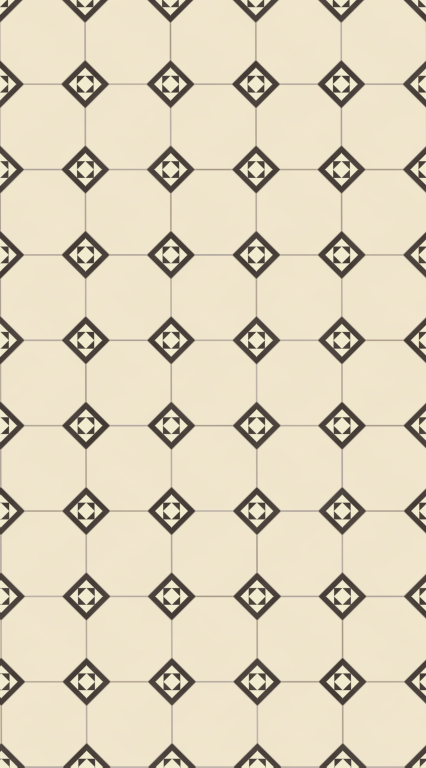
Write a WebGL 1 fragment shader that draws this pattern.

```glsl
precision mediump float;
// Cream octagon floor tiles with dark diamond insets and thin grout seams.

uniform vec2 u_resolution;

// Layout, in tile pitches unless noted
const float TILES_ACROSS = 4.99;
const float ORIGIN_Y = 0.010;
const float ORIGIN_X_BOTTOM = 0.016;  // columns lean slightly
const float ORIGIN_X_TOP = -0.004;

// Inset sizes: diamonds by half diagonal, square by half side
const float RIM_RADIUS = 0.291;
const float BAND_RADIUS = 0.279;
const float FIELD_RADIUS = 0.193;
const float SQUARE_RADIUS = 0.098;
const float CORE_RADIUS = 0.100;
const float SEAM_HALF_WIDTH = 0.009;

const vec3 TILE_COLOR = vec3(0.940, 0.900, 0.800);
const vec3 INLAY_COLOR = vec3(0.945, 0.920, 0.810);
const vec3 DARK_COLOR = vec3(0.285, 0.250, 0.228);
const vec3 RIM_COLOR = vec3(0.770, 0.730, 0.660);
const vec3 SEAM_WARM = vec3(0.640, 0.580, 0.500);
const vec3 SEAM_COOL = vec3(0.680, 0.640, 0.630);

float hash(vec2 p) {
  return fract(sin(dot(p, vec2(12.99, 78.23))) * 437.58);
}

// Signed distance to a diamond
float diamond(vec2 p, float radius) {
  return (abs(p.x) + abs(p.y) - radius) * 0.7071;
}

// Signed distance bound to a square
float square(vec2 p, float radius) {
  return max(abs(p.x), abs(p.y)) - radius;
}

float cover(float dist, float pixel) {
  return smoothstep(0.75 * pixel, -0.75 * pixel, dist);
}

// Low-contrast mottling from layered sines, about -1 to 1
float mottle(vec2 p) {
  float broad = sin(p.x * 5.3 + 2.0 * sin(p.y * 3.7));
  float fine = sin(p.y * 17.0 + 1.5 * sin(p.x * 13.0));
  return 0.6 * broad + 0.4 * fine;
}

// Lays one grout seam whose tint and strength depend on its segment
vec3 addSeam(vec3 base, float offset, vec2 segment, float pixel) {
  float tint = hash(segment);
  float strength = mix(0.75, 1.0, hash(segment + 7.3));
  float line = cover(abs(offset) - SEAM_HALF_WIDTH, pixel);
  return mix(base, mix(SEAM_WARM, SEAM_COOL, tint), line * strength);
}

void main() {
  float pixel = TILES_ACROSS / u_resolution.x;
  float lean = mix(ORIGIN_X_BOTTOM, ORIGIN_X_TOP, gl_FragCoord.y / u_resolution.y);
  vec2 p = gl_FragCoord.xy * pixel - vec2(lean, ORIGIN_Y);
  vec2 id = floor(p + 0.5);
  vec2 cell = p - id;

  // Octagons and seams
  vec3 color = TILE_COLOR + 0.004 * mottle(p);
  color = addSeam(color, cell.x, vec2(id.x, floor(p.y)), pixel);
  color = addSeam(color, cell.y, vec2(floor(p.x), id.y) + 31.0, pixel);

  // Grout rim and dark band, with small changes from inset to inset
  vec3 dark = DARK_COLOR + 0.02 * (hash(id + 3.1) - 0.5) + 0.02 * mottle(p * 2.0);
  color = mix(color, RIM_COLOR, cover(diamond(cell, RIM_RADIUS), pixel));
  color = mix(color, dark, cover(diamond(cell, BAND_RADIUS), pixel));

  // Nested pale diamond, dark square and pale core
  color = mix(color, INLAY_COLOR, cover(diamond(cell, FIELD_RADIUS), pixel));
  color = mix(color, dark, cover(square(cell, SQUARE_RADIUS), pixel));
  color = mix(color, INLAY_COLOR, cover(diamond(cell, CORE_RADIUS), pixel));

  gl_FragColor = vec4(color, 1.0);
}
```
